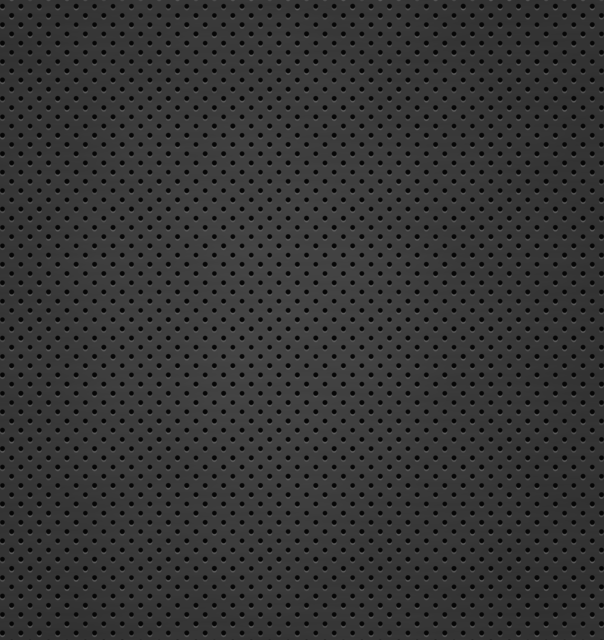
Write a Shadertoy shader that draws this texture.

```glsl
// Dark perforated metal sheet: small round holes on a staggered lattice,
// each with a lit lower lip, over faintly brushed and mottled charcoal.
// The lattice is a square grid turned 45 degrees, in units of canvas height.

const float PERIOD = 0.0288;              // spacing of holes along one row
const vec2 ANCHOR = vec2(0.335, 0.659);   // centre of one hole
const float HOLE_RADIUS = 0.0037;
const vec3 HOLE_COLOR = vec3(0.025);
const vec3 LIP_COLOR = vec3(0.41);

float hash(vec2 p) {
    return fract(sin(dot(p, vec2(127.1, 311.7))) * 4375.85);
}

// Distance to the nearest scattered feature point
float cellular(vec2 p) {
    vec2 cell = floor(p);
    float nearest = 2.0;
    for (int y = -1; y <= 1; y++) {
        for (int x = -1; x <= 1; x++) {
            vec2 c = cell + vec2(x, y);
            vec2 point = c + vec2(hash(c), hash(c + 19.7));
            nearest = min(nearest, length(p - point));
        }
    }
    return nearest;
}

// Layered sines stretched along x give fine horizontal grain
float brushed(vec2 p) {
    float sum = 0.0;
    for (int i = 1; i <= 4; i++) {
        float k = float(i);
        sum += sin(p.y * 190.0 * k + 2.0 * sin(p.x * 9.0 * k + k) + k * k) / k;
    }
    return sum * 0.5;
}

// Soft filled circle
float disc(vec2 offset, float radius, float softness) {
    return 1.0 - smoothstep(radius - softness, radius + softness, length(offset));
}

// Nearest lattice point: xy is the offset from its centre, zw its index
vec4 staggered(vec2 p, float period) {
    vec2 q = p / period;
    vec2 id = round(vec2(q.x + q.y, q.x - q.y));
    vec2 centre = 0.5 * vec2(id.x + id.y, id.x - id.y);
    return vec4((q - centre) * period, id);
}

// Broad light left of the middle, falling off to the edges
float sheetLight(vec2 p) {
    vec2 d = (p - vec2(0.42, 0.52)) * vec2(1.1, 0.9);
    return mix(0.262, 0.195, smoothstep(0.0, 0.68, length(d)));
}

void mainImage(out vec4 fragColor, in vec2 fragCoord) {
    vec2 p = fragCoord / iResolution.y;
    float softness = max(0.0013, 0.8 / iResolution.y);

    // Sheet with slight wear
    float shade = sheetLight(p);
    shade += 0.005 * brushed(p);
    shade += 0.014 * (0.5 - cellular(p * vec2(7.0, 9.0)));
    vec3 color = vec3(shade);

    // Lit lower lip, then the hole over it
    vec4 cell = staggered(p - ANCHOR, PERIOD);
    float vary = hash(cell.zw);
    float lip = disc(cell.xy + vec2(0.0, 0.0027), HOLE_RADIUS, softness);
    float hole = disc(cell.xy, HOLE_RADIUS * mix(0.95, 1.05, vary), softness);
    color = mix(color, LIP_COLOR, lip * mix(0.35, 0.75, vary));
    color = mix(color, HOLE_COLOR, hole);

    fragColor = vec4(color, 1.0);
}
```
